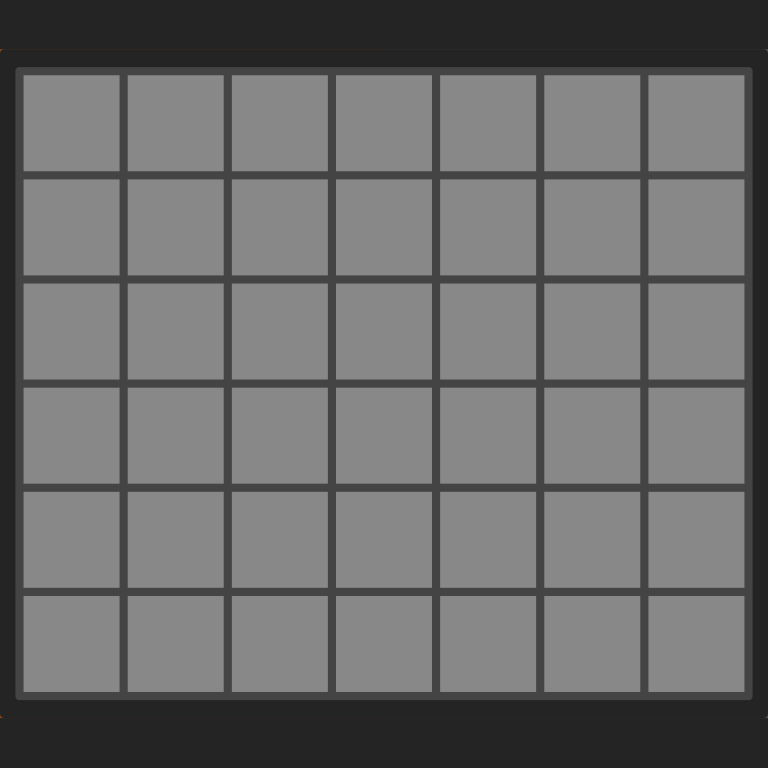
This pattern is drawn by a three.js fragment shader. Its source:

```glsl
// A flat board of 7 by 6 plain square tiles on a dark, slightly rounded panel.
// Tiles repeat with fract; panel and card are rounded-box distance fields,
// and every edge is smoothed over one screen pixel.

varying vec2 vUv;

const vec2 COUNT = vec2(7.0, 6.0);          // tiles across and down
const vec2 CENTER = vec2(0.5, 0.5005);
const float PITCH = 0.1356;                 // tile spacing
const float TILE = 0.125;                   // tile side
const float PANEL_RADIUS = 0.005;
const vec2 CARD_HALF = vec2(0.5, 0.4355);   // card behind the panel
const float CARD_RADIUS = 0.006;

const vec3 BACKGROUND = vec3(0.141);
const vec3 PANEL_COLOR = vec3(0.267);
const vec3 TILE_COLOR = vec3(0.533);
const vec3 LEFT_CORNER = vec3(0.50, 0.27, 0.10);
const vec3 RIGHT_CORNER = vec3(0.32);

float roundedBox(vec2 p, vec2 halfSize, float radius) {
  vec2 q = abs(p) - halfSize + radius;
  return length(max(q, 0.0)) + min(max(q.x, q.y), 0.0) - radius;
}

// Share of a pixel lying inside a shape at signed distance d.
float coverage(float d, float pixel) {
  return clamp(0.5 - d / pixel, 0.0, 1.0);
}

void main() {
  vec2 p = vUv - CENTER;
  float pixel = max(fwidth(vUv.x), 0.00001);
  vec3 color = BACKGROUND;

  // Slivers left uncovered by the rounded corners of the card
  float band = coverage(abs(p.y) - CARD_HALF.y, pixel);
  float card = coverage(roundedBox(p, CARD_HALF, CARD_RADIUS), pixel);
  float nearCorner = step(CARD_HALF.y - CARD_RADIUS, abs(p.y));
  vec3 cornerColor = p.x < 0.0 ? LEFT_CORNER : RIGHT_CORNER;
  color = mix(color, cornerColor, band * (1.0 - card) * nearCorner);

  // Panel, one gap wider than the tile grid
  vec2 gridHalf = 0.5 * COUNT * PITCH;
  vec2 panelHalf = gridHalf + 0.5 * (PITCH - TILE);
  float panel = coverage(roundedBox(p, panelHalf, PANEL_RADIUS), pixel);
  color = mix(color, PANEL_COLOR, panel);

  // Repeated square tiles, kept inside the grid
  vec2 local = (fract((p + gridHalf) / PITCH) - 0.5) * PITCH;
  vec2 edge = abs(local) - 0.5 * TILE;
  vec2 inside = step(abs(p), gridHalf);
  float tile = coverage(edge.x, pixel) * coverage(edge.y, pixel);
  color = mix(color, TILE_COLOR, tile * inside.x * inside.y);

  gl_FragColor = vec4(color, 1.0);
}
```
